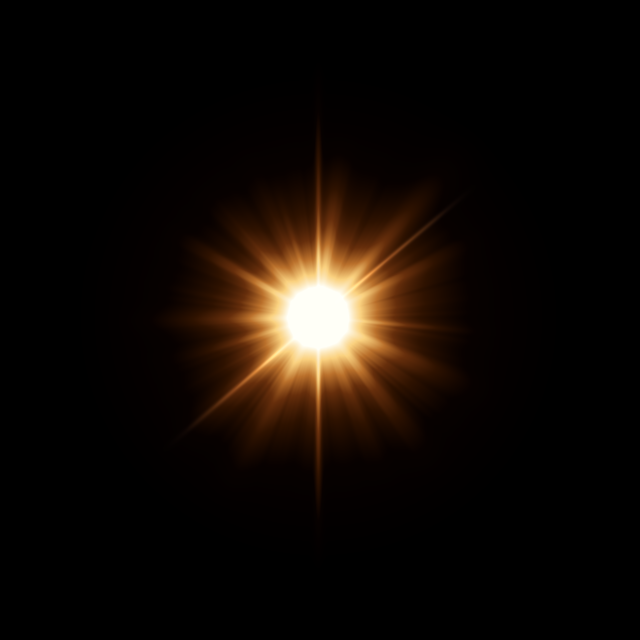
A three.js fragment shader for this background:

```glsl
// A glowing star burst on black: a white core, an amber halo and uneven rays.
// A logarithmic falloff gives "heat"; beams and angular noise add to it,
// and a colour ramp turns the heat into light.
varying vec2 vUv;

const float TAU = 6.2831853;
const vec2 CENTER = vec2(0.4975, 0.504);

const vec3 BLACK = vec3(0.0);
const vec3 EMBER = vec3(0.03, 0.003, 0.0);
const vec3 BROWN = vec3(0.18, 0.07, 0.0);
const vec3 RUST = vec3(0.40, 0.18, 0.045);
const vec3 AMBER = vec3(0.73, 0.44, 0.17);
const vec3 CREAM = vec3(0.98, 0.82, 0.50);
const vec3 WHITE = vec3(1.0, 1.0, 0.97);
const vec3 GLINT = vec3(0.16, 0.11, 0.07);

float hash(float n) {
  n = fract(n * 0.1031);
  n *= n + 33.33;
  n *= n + n;
  return fract(n);
}

// Smooth noise around the circle, seamless where the turn closes.
float ringNoise(float turn, float cells, float seed) {
  float x = turn * cells;
  float cell = floor(x);
  float a = hash(mod(cell, cells) + seed);
  float b = hash(mod(cell + 1.0, cells) + seed);
  return mix(a, b, smoothstep(0.0, 1.0, x - cell));
}

// One beam from the core: spread is its widening per unit of length.
float beam(vec2 p, float degrees_, float spread, float reach) {
  float angle = radians(degrees_);
  vec2 dir = vec2(cos(angle), sin(angle));
  float along = dot(p, dir);
  float across = dot(p, vec2(-dir.y, dir.x));
  float x = across / (spread * max(along, 0.0) + 0.0022);
  float fade = smoothstep(0.03, 0.11, along)
             * (1.0 - smoothstep(0.45 * reach, reach, along));
  return exp(-x * x) * fade;
}

// Heat from 0 to 6 passes through the seven colours.
vec3 heatColor(float heat) {
  vec3 c = mix(BLACK, EMBER, clamp(heat, 0.0, 1.0));
  c = mix(c, BROWN, clamp(heat - 1.0, 0.0, 1.0));
  c = mix(c, RUST, clamp(heat - 2.0, 0.0, 1.0));
  c = mix(c, AMBER, clamp(heat - 3.0, 0.0, 1.0));
  c = mix(c, CREAM, clamp(heat - 4.0, 0.0, 1.0));
  return mix(c, WHITE, clamp(heat - 5.0, 0.0, 1.0));
}

float haloHeat(float r) {
  float dip = 0.42 * smoothstep(0.07, 0.15, r) * (1.0 - smoothstep(0.2, 0.4, r));
  return 5.5 - 2.86 * log(max(r, 0.01) / 0.056) - dip;
}

// Broad, soft beams.
float broadBeams(vec2 p) {
  float heat = 0.95 * beam(p, 49.0, 0.10, 0.40);
  heat += 0.65 * beam(p, 27.0, 0.07, 0.32);
  heat += 0.70 * beam(p, 82.0, 0.07, 0.31);
  heat += 0.60 * beam(p, 132.0, 0.08, 0.29);
  heat += 0.80 * beam(p, 150.0, 0.055, 0.29);
  heat += 0.75 * beam(p, 181.0, 0.055, 0.34);
  heat += 0.90 * beam(p, 242.0, 0.085, 0.35);
  heat += 0.65 * beam(p, 222.0, 0.09, 0.34);
  heat += 0.65 * beam(p, 307.0, 0.11, 0.34);
  heat += 0.85 * beam(p, 335.0, 0.09, 0.33);
  return heat;
}

// Narrow spikes: a long vertical pair and faint side needles.
float spikes(vec2 p) {
  float heat = 1.15 * beam(p, 90.0, 0.012, 0.46);
  heat += 1.25 * beam(p, 270.0, 0.014, 0.44);
  heat += 0.35 * beam(p, 108.0, 0.02, 0.24);
  heat += 0.35 * beam(p, 355.0, 0.012, 0.28);
  heat += 0.35 * beam(p, 197.0, 0.02, 0.26);
  return heat;
}

// Fine streaks from layers of angular noise.
float streaks(vec2 p, float r) {
  float turn = atan(p.y, p.x) / TAU + 0.5;
  float sum = 0.0;
  float cells = 48.0;
  float gain = 0.32;
  for (int i = 0; i < 3; i++) {
    sum += gain * (ringNoise(turn, cells, cells + 7.0) - 0.5);
    cells *= 2.0;
    gain *= 0.75;
  }
  return sum * smoothstep(0.045, 0.12, r) * (1.0 - smoothstep(0.15, 0.31, r));
}

void main() {
  vec2 p = vUv - CENTER;
  float r = length(p);
  float heat = haloHeat(r) + broadBeams(p) + spikes(p) + streaks(p, r);

  // A pale diagonal needle runs through the core.
  float needle = beam(p, 40.0, 0.006, 0.33) + 0.8 * beam(p, 220.7, 0.008, 0.33);
  vec3 color = heatColor(heat + 0.55 * needle) + GLINT * needle;
  gl_FragColor = vec4(min(color, vec3(1.0)), 1.0);
}
```
